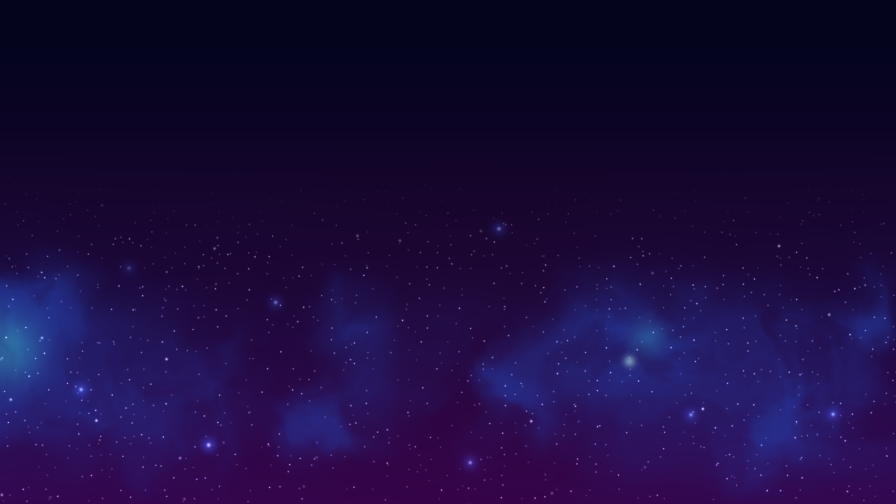
Write a Shadertoy shader that draws this background.

```glsl
// Night sky: an indigo to plum gradient with drifting blue nebula clouds and stars.
// Clouds are soft blobs, bent and broken up by fractal noise; stars come from
// jittered hash grids, with a few larger glowing ones on top.

#define WARP 0.085
#define CLOUD_GAIN 1.15
#define HAZE_GAIN 0.30
#define STAR_GAIN 0.60
#define STAR_TOP 0.67
#define NIGHT vec3(0.016, 0.014, 0.115)
#define DUSK vec3(0.105, 0.022, 0.190)
#define PLUM vec3(0.215, 0.015, 0.285)
#define BLUE vec3(0.145, 0.235, 0.650)
#define TEAL vec3(0.190, 0.510, 0.680)

// Each cloud: centre x, centre y, radius, strength (unit = canvas height)
const vec4 CLOUDS[12] = vec4[](
    vec4(0.00, 0.305, 0.105, 1.50), vec4(0.11, 0.365, 0.060, 0.75),
    vec4(0.17, 0.230, 0.120, 0.50), vec4(0.35, 0.190, 0.110, 0.48),
    vec4(0.62, 0.175, 0.058, 1.10), vec4(0.69, 0.325, 0.070, 0.42),
    vec4(1.03, 0.210, 0.078, 0.95), vec4(1.22, 0.310, 0.100, 1.05),
    vec4(1.34, 0.285, 0.105, 0.85), vec4(1.53, 0.180, 0.105, 1.00),
    vec4(1.62, 0.270, 0.120, 0.50), vec4(1.735, 0.37, 0.040, 0.75));

// Each glowing star: centre x, centre y, brightness
const vec3 BEACONS[8] = vec3[](
    vec3(0.547, 0.400, 0.45), vec3(0.414, 0.117, 0.85),
    vec3(0.161, 0.227, 0.65), vec3(0.933, 0.082, 0.55),
    vec3(0.990, 0.546, 0.45), vec3(1.371, 0.177, 0.50),
    vec3(1.653, 0.178, 0.60), vec3(0.256, 0.468, 0.25));

float hash(vec2 p) {
    vec3 q = fract(p.xyx * vec3(0.1031, 0.1030, 0.0973));
    q += dot(q, q.yzx + 33.33);
    return fract((q.x + q.y) * q.z);
}

float noise(vec2 p) {
    vec2 i = floor(p), f = fract(p);
    f = f * f * (3.0 - 2.0 * f);
    return mix(mix(hash(i), hash(i + vec2(1, 0)), f.x),
               mix(hash(i + vec2(0, 1)), hash(i + vec2(1, 1)), f.x), f.y);
}

float fbm(vec2 p) {
    float sum = 0.0, amp = 0.5;
    for (int i = 0; i < 5; i++) {
        sum += amp * noise(p);
        p = mat2(1.6, 1.2, -1.2, 1.6) * p + 7.3;
        amp *= 0.5;
    }
    return sum;
}

float glow(vec2 d, float radius) {
    return exp(-dot(d, d) / (radius * radius));
}

// Vertical sky gradient, redder in the middle
vec3 sky(vec2 p, float width) {
    vec3 col = mix(DUSK, NIGHT, smoothstep(0.48, 0.94, p.y));
    col = mix(PLUM, col, smoothstep(-0.08, 0.56, p.y));
    float side = abs(p.x / width - 0.52) * 2.0;
    return col + vec3(-0.012, 0.008, 0.025) * side * smoothstep(0.75, 0.35, p.y);
}

// Sum of the clouds, torn by noise
float nebula(vec2 p) {
    vec2 bend = vec2(fbm(p * 7.0 + 3.1), fbm(p * 7.0 + 19.7)) - 0.48;
    vec2 q = p + WARP * 2.0 * bend;
    float density = 0.0;
    for (int i = 0; i < 12; i++)
        density += CLOUDS[i].w * glow(q - CLOUDS[i].xy, CLOUDS[i].z);
    float wisps = smoothstep(0.15, 0.75, fbm(p * 11.0 + bend * 2.0));
    float haze = smoothstep(0.52, 0.26, p.y) * smoothstep(-0.05, 0.20, p.y);
    haze *= HAZE_GAIN * smoothstep(0.25, 0.72, fbm(q * 4.0 + 5.0));
    return CLOUD_GAIN * density * (0.35 + 0.95 * wisps) + haze;
}

// One grid of stars; the spot never shrinks below a pixel
float starLayer(vec2 p, float cell, float radius, float chance, float pixel) {
    vec2 id = floor(p / cell);
    vec2 spot = 0.2 + 0.6 * vec2(hash(id + 11.0), hash(id + 47.0));
    float size = max(radius, 0.6 * pixel);
    float power = radius * radius / (size * size);
    float lum = mix(0.25, 1.0, pow(hash(id + 83.0), 2.0));
    return step(hash(id), chance) * lum * power * glow(p - (id + spot) * cell, size);
}

void mainImage(out vec4 fragColor, in vec2 fragCoord) {
    float pixel = 1.0 / iResolution.y;
    vec2 p = fragCoord * pixel;
    vec3 col = sky(p, iResolution.x * pixel);

    // Clouds, with teal hearts at the left edge and right of centre
    float density = nebula(p);
    float cover = 1.0 - exp(-density);
    col = mix(col, BLUE, 0.88 * cover);
    float heart = glow(p - vec2(0.01, 0.305), 0.065) + 0.6 * glow(p - vec2(1.285, 0.33), 0.035);
    col = mix(col, TEAL, clamp(heart * cover, 0.0, 0.8));
    col += vec3(0.30, 0.42, 0.25) * glow(p - vec2(1.249, 0.283), 0.011);

    // Scattered stars, fading out toward the top
    float stars = starLayer(p, 0.021, 0.0016, 0.30, pixel)
                + starLayer(p + 0.37, 0.034, 0.0018, 0.28, pixel)
                + 1.3 * starLayer(p + 0.71, 0.085, 0.0026, 0.16, pixel);
    stars *= smoothstep(STAR_TOP, STAR_TOP - 0.22, p.y);
    col += STAR_GAIN * stars * vec3(0.90, 0.85, 1.0);

    // Glowing stars: a white core in a blue halo
    for (int i = 0; i < 8; i++) {
        vec2 d = p - BEACONS[i].xy;
        col += BEACONS[i].z * (vec3(0.65, 0.70, 0.75) * glow(d, 0.0035)
                             + vec3(0.08, 0.18, 0.42) * glow(d, 0.014));
    }
    fragColor = vec4(clamp(col, 0.0, 1.0), 1.0);
}
```
